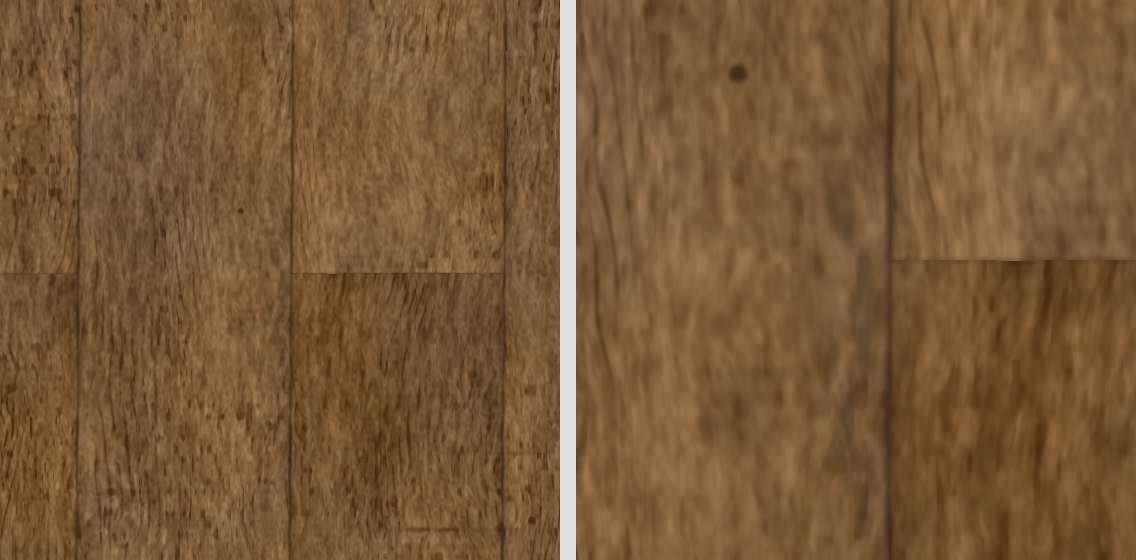
Left: the whole. Right: its middle third, enlarged.
Write a Shadertoy shader that draws this texture.

```glsl
// Worn brown wood floor: wide vertical planks with staggered end joints.
// Each board gets its own stretched noise grain, broken growth lines and pores;
// seams, a pin knot, a weathered edge and scuffs are laid over with soft masks.

const vec2 BOARD = vec2(0.38, 1.1);      // plank width and length
const vec2 ORIGIN = vec2(0.14, 0.512);   // one seam and one end joint
const vec3 DARK = vec3(0.335, 0.225, 0.115);
const vec3 LIGHT = vec3(0.60, 0.457, 0.310);
const vec3 SEAM = vec3(0.23, 0.145, 0.085);

float hash(vec2 p) {
    vec3 q = fract(vec3(p.xyx) * 0.1031);
    q += dot(q, q.yzx + 33.33);
    return fract((q.x + q.y) * q.z);
}

float noise(vec2 p) {
    vec2 i = floor(p), f = fract(p);
    f = f * f * (3.0 - 2.0 * f);
    float low = mix(hash(i), hash(i + vec2(1, 0)), f.x);
    float high = mix(hash(i + vec2(0, 1)), hash(i + vec2(1, 1)), f.x);
    return mix(low, high, f.y);
}

float fbm(vec2 p) {
    float sum = 0.0, amp = 0.533;
    for (int i = 0; i < 4; i++) {
        sum += amp * noise(p);
        p = mat2(1.98, 0.12, -0.12, 1.98) * p + 11.7;
        amp *= 0.5;
    }
    return sum;
}

// Soft-edged line of a given half width
float line(float dist, float halfWidth, float blur) {
    return 1.0 - smoothstep(halfWidth - blur, halfWidth + blur, abs(dist));
}

// Soft elliptical blot
float blot(vec2 p, vec2 centre, vec2 radius) {
    vec2 d = (p - centre) / radius;
    return exp(-dot(d, d));
}

// Brightness of the wood, roughly 0 to 1, for one board
float woodTone(vec2 p, float seed) {
    vec2 q = p + seed * vec2(7.3, 3.7);
    q.x += 0.030 * (noise(q * vec2(7.0, 5.0)) - 0.5);
    q.x += 0.007 * (noise(q * vec2(40.0, 22.0)) - 0.5);

    float mottle = fbm(q * vec2(7.0, 4.0));
    float streak = fbm(q * vec2(34.0, 6.0) + 5.0);
    float fibre = fbm(q * vec2(120.0, 32.0) + 9.0);
    float speck = noise(q * vec2(240.0, 130.0));
    float tone = 0.56 + 0.55 * (mottle - 0.5) + 0.40 * (streak - 0.5)
               + 0.85 * (fibre - 0.5) + 0.30 * (speck - 0.5);

    // Growth lines bend around broad noise and break into short strokes
    float phase = q.x * 66.0 + 6.0 * noise(q * vec2(6.0, 3.0) + 3.0);
    float ring = pow(0.5 + 0.5 * sin(6.2832 * phase), 5.0);
    float figured = smoothstep(0.40, 0.75, noise(q * vec2(9.0, 5.0) + 21.0));
    float stroke = smoothstep(0.35, 0.65, noise(q * vec2(66.0, 18.0) + 13.0));
    tone -= 0.42 * ring * figured * stroke;

    // Short dark pores and pale raised flecks
    float worn = 0.35 + 0.65 * smoothstep(0.3, 0.7, noise(q * vec2(8.0, 6.0) + 31.0));
    float pore = smoothstep(0.66, 0.90, noise(q * vec2(185.0, 52.0) + 40.0));
    float fleck = smoothstep(0.66, 0.92, noise(q * vec2(180.0, 60.0) + 57.0));
    float pit = smoothstep(0.84, 0.96, noise(q * vec2(95.0, 55.0) + 73.0));
    return tone - worn * (0.48 * pore + 0.25 * pit - 0.30 * fleck);
}

void mainImage(out vec4 fragColor, in vec2 fragCoord) {
    vec2 uv = fragCoord / iResolution.xy;

    // Board layout: seams lean slightly, every other column is shifted
    vec2 p = uv - ORIGIN;
    p.x -= 0.007 * (uv.y - 0.5) + 0.003 * (noise(uv * vec2(3.0, 22.0)) - 0.5);
    p.y += 0.002 * (noise(uv * vec2(30.0, 3.0)) - 0.5);
    float column = floor(p.x / BOARD.x);
    float odd = mod(column, 2.0);
    p.y += 0.5 * BOARD.y * (1.0 - odd);
    float row = floor(p.y / BOARD.y);
    vec2 edge = p - BOARD * round(p / BOARD);
    float seed = 1.0 + 9.0 * hash(vec2(column, row) + 17.0);

    // Wood colour, with greyer shifted boards and warm patches
    float tone = woodTone(uv, seed);
    tone += odd * mix(-0.09, 0.05, step(0.0, row));
    tone -= 0.12 * blot(uv, vec2(0.31, 0.34), vec2(0.08, 0.36));
    vec3 color = mix(DARK, LIGHT, clamp(tone, -0.2, 1.15));
    float warmth = fbm(uv * vec2(5.0, 3.0) + seed) - 0.5 + 0.16 * (odd - 0.5);
    color += warmth * vec3(0.06, 0.0, -0.08);

    // Weathered streak beside a seam, pin knot and cross scuffs
    float rough = smoothstep(0.35, 0.65, fbm(uv * vec2(75.0, 24.0)));
    float wear = blot(uv, vec2(0.497, 0.45), vec2(0.014, 0.13));
    color = mix(color, vec3(0.28, 0.21, 0.14), 0.75 * wear * rough);
    float knot = 1.0 - smoothstep(0.002, 0.008, length(uv - vec2(0.430, 0.623)));
    float scuff = blot(uv, vec2(0.80, 0.054), vec2(0.13, 0.005))
                + 0.5 * blot(uv, vec2(0.91, 0.190), vec2(0.05, 0.004))
                + 0.8 * blot(uv, vec2(0.897, 0.050), vec2(0.012, 0.016));
    color = mix(color, SEAM, min(0.85 * knot + 0.5 * scuff * (0.4 + rough), 0.9));

    // Soft seams that fade in and out, and faint end joints
    float blur = max(0.0024, 0.75 / iResolution.y);
    float broken = 0.35 + 0.65 * noise(uv * vec2(9.0, 34.0));
    float patchy = 0.30 + 0.70 * noise(uv * vec2(38.0, 9.0));
    color *= 1.0 - 0.24 * broken * exp(-abs(edge.x) / 0.007);
    color = mix(color, SEAM, 0.78 * broken * line(edge.x, 0.0022, blur));
    color = mix(color, SEAM, 0.42 * patchy * line(edge.y, 0.0014, blur));
    fragColor = vec4(color, 1.0);
}
```
